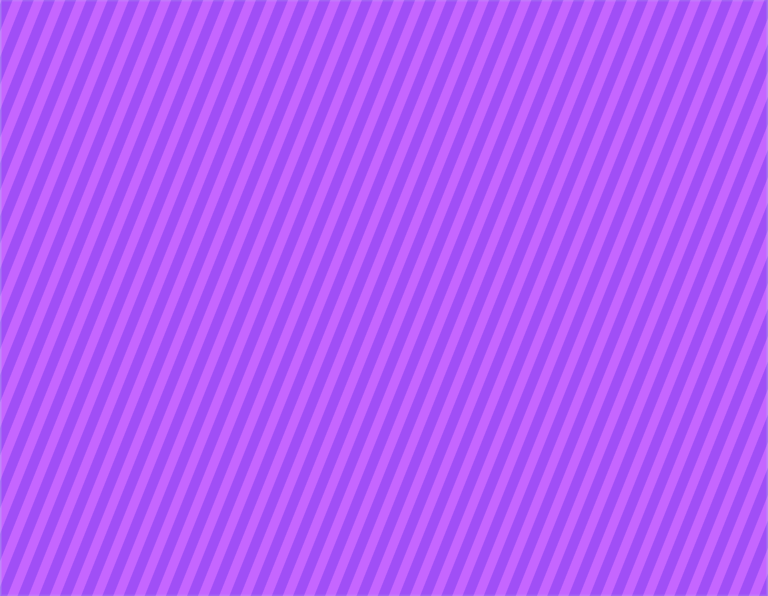
Write a Shadertoy shader that draws this pattern.

```glsl
#define STRIPES_ACROSS 36.25
#define LEAN 0.40
#define PHASE 0.585
#define LIGHT_SHARE 0.485
#define SOFTNESS 1.15
#define EDGE_WIDTH 0.00195
#define SIDE_FADE 0.26
#define END_FADE 0.14
#define VIOLET vec3(0.627, 0.308, 0.963)
#define ORCHID vec3(0.773, 0.401, 1.00)
#define PALE vec3(0.70, 0.90, 0.92)

// Coverage of the light stripe; p is in canvas widths
float stripeCoverage(vec2 p, float pixel) {
    float across = (p.x - LEAN * p.y) * STRIPES_ACROSS - PHASE;
    float fromCentre = abs(fract(across + 0.5) - 0.5);
    float blur = SOFTNESS * STRIPES_ACROSS * length(vec2(1.0, LEAN)) * pixel;
    return clamp((0.5 * LIGHT_SHARE - fromCentre) / blur + 0.5, 0.0, 1.0);
}

// Strength of the pale rim, firmer at the sides than at top and bottom
float rimStrength(vec2 p, vec2 size, float pixel) {
    vec2 inset = min(p, size - p);
    vec2 cover = clamp((EDGE_WIDTH - inset) / pixel + 0.5, 0.0, 1.0);
    return max(cover.x * SIDE_FADE, cover.y * END_FADE);
}

void mainImage(out vec4 fragColor, in vec2 fragCoord) {
    float pixel = 1.0 / iResolution.x;
    vec2 p = fragCoord * pixel;
    vec2 size = iResolution.xy * pixel;

    vec3 colour = mix(VIOLET, ORCHID, stripeCoverage(p, pixel));
    colour = mix(colour, PALE, rimStrength(p, size, pixel));
    fragColor = vec4(colour, 1.0);
}
```
